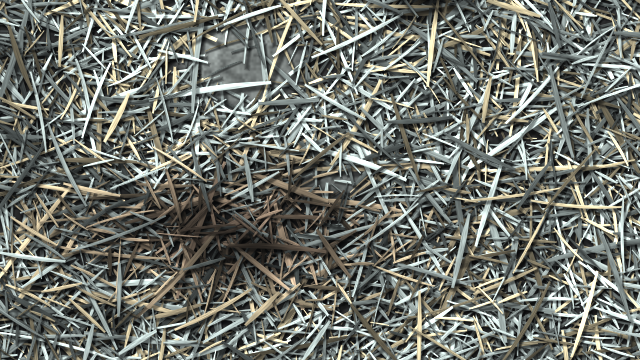
Reproduce this texture procedurally as a WebGL 1 fragment shader.

```glsl
precision highp float;
uniform vec2 u_resolution;

#define LAYERS 26
#define MIN_CELL 0.075
#define MAX_CELL 0.27
#define STRAW_WIDTH 0.042
#define SOFTNESS 0.0018
#define SHADOW 0.48
#define TONE_LOW 0.26
#define TONE_HIGH 1.12
#define WARM_SHARE 0.28
#define PI 3.14159265

const vec3 COOL_STRAW = vec3(0.94, 1.02, 1.00);
const vec3 TAN_STRAW = vec3(1.07, 1.00, 0.80);
const vec3 BROWN_STRAW = vec3(1.06, 0.90, 0.76);
const vec3 SOIL = vec3(0.43, 0.45, 0.44);
const vec3 GAP = vec3(0.14, 0.14, 0.14);
const vec2 SUN_SHIFT = vec2(0.035, -0.055);

vec4 hash4(vec3 p) {
  vec4 q = fract(p.xyzx * vec4(0.1031, 0.1030, 0.0973, 0.1099));
  q += dot(q, q.wzxy + 33.33);
  return fract((q.xxyz + q.yzzw) * q.zywx);
}

float noise(vec2 p) {
  vec2 i = floor(p), f = fract(p);
  f = f * f * (3.0 - 2.0 * f);
  float a = hash4(vec3(i, 7.0)).x;
  float b = hash4(vec3(i + vec2(1.0, 0.0), 7.0)).x;
  float c = hash4(vec3(i + vec2(0.0, 1.0), 7.0)).x;
  float d = hash4(vec3(i + 1.0, 7.0)).x;
  return mix(mix(a, b, f.x), mix(c, d, f.x), f.y);
}

float blob(vec2 p, vec2 center, vec2 radius) {
  vec2 q = (p - center) / radius;
  return exp(-dot(q, q));
}

float bareSoil(vec2 p) {
  return max(blob(p, vec2(0.67, 0.82), vec2(0.16, 0.12)),
             0.6 * blob(p, vec2(0.92, 0.50), vec2(0.12, 0.06)));
}

float darkBand(vec2 p) {
  return blob(p, vec2(0.66, 0.36), vec2(0.46, 0.17));
}

// Broad light and patchy shade over the whole heap
float lightAt(vec2 p) {
  float patches = noise(p * vec2(7.0, 13.0) + 3.0);
  float shade = darkBand(p) * (0.22 + 0.65 * patches);
  shade += 0.9 * blob(p, vec2(1.20, 1.02), vec2(0.13, 0.07));
  shade += 0.30 * blob(p, vec2(0.0, 0.72), vec2(0.17, 0.30));
  shade += 0.25 * blob(p, vec2(0.25, 0.12), vec2(0.30, 0.15));
  return (1.0 - min(shade, 0.92)) * (0.96 + 0.28 * noise(p * 9.0));
}

// Prevailing direction: rising in the middle, falling at the sides
float leanAt(vec2 p) {
  return 0.4 - 1.1 * smoothstep(0.3, 0.9, abs(p.x - 0.85));
}

// Distance to a tapered straw along x, negative inside
float strawDistance(vec2 q, float halfLength, float halfWidth) {
  float taper = 1.0 - 0.45 * smoothstep(0.3, 1.0, abs(q.x) / halfLength);
  return max(abs(q.y) - halfWidth * taper, abs(q.x) - halfLength);
}

vec3 strawColor(vec2 q, float halfWidth, float sunSide, vec4 h, vec2 center) {
  float band = darkBand(center);
  vec3 warm = mix(TAN_STRAW, BROWN_STRAW, band);
  vec3 tint = h.y < WARM_SHARE + 0.45 * band ? warm : COOL_STRAW;
  float across = clamp(q.y / halfWidth, -1.0, 1.0);
  float fibre = noise(vec2(q.x * 7.0 + h.x * 90.0, across * 2.5 + h.z * 50.0));
  float tone = mix(TONE_LOW, TONE_HIGH, h.x);
  return tint * tone * (0.80 + 0.17 * across * sunSide + 0.28 * fibre);
}

void main() {
  vec2 p = gl_FragCoord.xy / u_resolution.y;
  float soft = max(SOFTNESS, 0.7 / u_resolution.y);

  // Ground seen between the straws
  float grit = 0.6 * noise(p * 45.0) + 0.4 * noise(p * 130.0);
  vec3 color = mix(GAP, SOIL, smoothstep(0.1, 0.6, bareSoil(p))) * (0.65 + 0.7 * grit);

  // Straws piled layer over layer
  for (int layer = 0; layer < LAYERS; layer++) {
    float id = float(layer);
    float scale = pow(fract(id * 0.618 + 0.2), 2.0);
    float cell = mix(MIN_CELL, MAX_CELL, scale);
    vec2 offset = hash4(vec3(id, 5.0, 11.0)).xy * 8.0;
    vec2 g = p / cell + offset;
    float aa = soft / cell;
    for (int j = -1; j <= 1; j++) {
      for (int i = -1; i <= 1; i++) {
        vec2 home = floor(g) + vec2(float(i), float(j));
        vec4 place = hash4(vec3(home, id + 17.0));
        vec4 look = hash4(vec3(home, id + 71.0));
        vec2 middle = home + place.xy;
        vec2 center = (middle - offset) * cell;
        if (look.w < 0.92 * smoothstep(0.1, 0.7, bareSoil(center))) continue;

        float s = place.z * 2.0 - 1.0;
        float angle = leanAt(center) + 0.5 * PI * s * mix(0.65, 1.0, abs(s));
        vec2 axis = vec2(cos(angle), sin(angle));
        mat2 turn = mat2(axis.x, -axis.y, axis.y, axis.x);
        float halfLength = mix(0.35, 0.9, place.w);
        float halfWidth = STRAW_WIDTH * mix(0.5, 1.3, look.z) * mix(1.1, 0.7, scale);
        float bend = 0.16 * (look.w - 0.5);

        vec2 q = turn * (g - middle);
        q.y += bend * q.x * q.x;
        vec2 r = turn * (g - middle - SUN_SHIFT);
        r.y += bend * r.x * r.x;
        float shadow = 1.0 - smoothstep(-aa, aa + 0.03, strawDistance(r, halfLength, halfWidth));
        color *= 1.0 - SHADOW * shadow;
        float cover = 1.0 - smoothstep(-aa, aa, strawDistance(q, halfLength, halfWidth));
        if (cover > 0.0) {
          color = mix(color, strawColor(q, halfWidth, axis.x, look, center), cover);
        }
      }
    }
  }

  color = color * lightAt(p) + vec3(0.025, 0.028, 0.03);
  gl_FragColor = vec4(clamp(color, 0.0, 1.0), 1.0);
}
```
